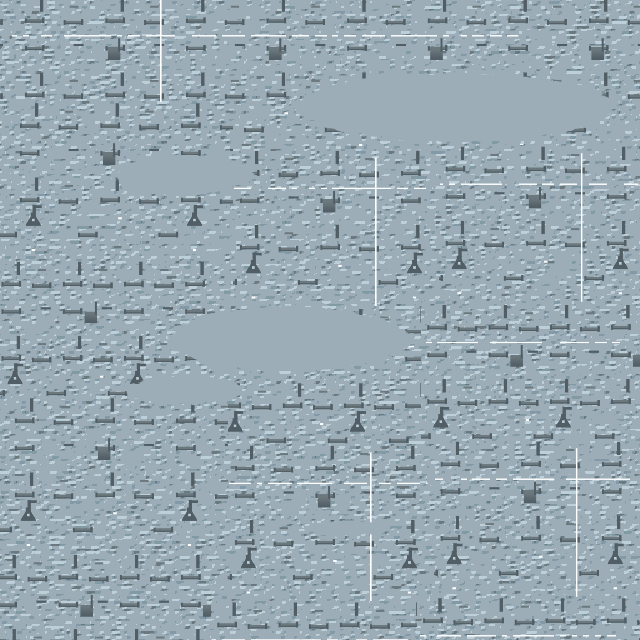
Give the GLSL for this texture, as a WebGL 2 fragment shader.

```glsl
#version 300 es
precision highp float;
// Weathered slate wall: embossed grain, offset panels of fittings, smooth oval patches.
uniform vec2 u_resolution;
out vec4 fragColor;

const float UNITS = 768.0;        // layout units across the canvas, y down
const float GRAIN_CELLS = 512.0;  // grain cells across the canvas
const vec2 GRAIN_STRETCH = vec2(0.22, 0.5);
const float LIGHT_CUT = 0.25;
const float MID_CUT = -0.24;
const float GREY_CUT = -0.38;
const vec3 SLATE = vec3(0.61, 0.68, 0.72);
const vec3 MID = vec3(0.51, 0.60, 0.65);
const vec3 PALE = vec3(0.74, 0.81, 0.85);
const vec3 GREY = vec3(0.42, 0.47, 0.49);
const vec3 DARK = vec3(0.32, 0.37, 0.40);
const vec3 WHITE = vec3(1.0);

// Panel anchors: a row anchor plus a column shift
const vec2 ROWS[5] = vec2[5](vec2(46, 136), vec2(40, 262), vec2(18, 452), vec2(34, 616), vec2(13, 804));
const vec2 COLS[3] = vec2[3](vec2(0), vec2(264, 57), vec2(511, 52));
const float PANEL_TOP = -140.0;
const float PANEL_LEFT = -24.0;
const float WIDE_STEP = 96.7;
const float NARROW_STEP = 73.5;

// Oval patches: centre, radii
const vec4 OVALS[5] = vec4[5](vec4(547, 129, 192, 41), vec4(218, 210, 82, 24),
    vec4(347, 407, 145, 39), vec4(221, 468, 70, 17), vec4(418, 634, 50, 9));

float hash(vec2 p) {
    return fract(sin(dot(p, vec2(127.1, 311.7))) * 43758.5453);
}

float valueNoise(vec2 p) {
    vec2 i = floor(p), f = fract(p);
    f = f * f * (3.0 - 2.0 * f);
    return mix(mix(hash(i), hash(i + vec2(1, 0)), f.x),
               mix(hash(i + vec2(0, 1)), hash(i + vec2(1, 1)), f.x), f.y);
}

// Soft box coverage
float box(vec2 p, vec2 centre, vec2 halfSize) {
    vec2 d = abs(p - centre) - halfSize;
    return 1.0 - smoothstep(-0.6, 0.6, max(d.x, d.y));
}

// Box repeated along x
float boxes(vec2 p, vec2 centre, vec2 halfSize, float period) {
    p.x = mod(p.x - centre.x + 0.5 * period, period) - 0.5 * period;
    return box(p, vec2(0, centre.y), halfSize);
}

// Flat bar with a dark lower edge and knobbed ends
void rail(inout vec3 col, vec2 p, vec2 centre, float period) {
    col = mix(col, GREY, boxes(p, centre, vec2(11, 2), period));
    float trim = boxes(p, centre + vec2(0, 1.5), vec2(10, 0.7), period);
    trim = max(trim, boxes(p, centre + vec2(10, -0.5), vec2(1.4, 3.5), period));
    trim = max(trim, boxes(p, centre + vec2(-11, 0), vec2(1.2, 2.8), period));
    col = mix(col, DARK, trim);
}

vec3 grain(vec2 cell) {
    vec2 q = cell * GRAIN_STRETCH;
    float slope = valueNoise(q) - valueNoise(q + vec2(0.2, -0.55));
    vec3 col = slope > LIGHT_CUT ? PALE : SLATE;
    col = slope < MID_CUT ? MID : col;
    return slope < GREY_CUT ? GREY : col;
}

void fittings(inout vec3 col, vec2 p, float span, bool hasTowers) {
    float pair = 2.0 * span;
    // Rails and uprights
    for (int i = 0; i < 2; i++) {
        float y = i == 0 ? -22.0 : -111.0;
        rail(col, p, vec2(-4, y), span);
        rail(col, p, vec2(0.44 * span, y + 2.0), span);
        col = mix(col, DARK, boxes(p, vec2(4, y - 19.0), vec2(2, 8), span));
        col = mix(col, GREY, boxes(p, vec2(0.44 * span, y - 17.0), vec2(5, 1.2), span));
    }
    rail(col, p, vec2(0.68 * span, 20), span);
    rail(col, p, vec2(-4, -78), span);
    col = mix(col, DARK, boxes(p, vec2(0.5 * span, -82), vec2(6, 1.3), span));
    // Square blocks
    col = mix(col, mix(GREY, DARK, smoothstep(-78.0, -64.0, p.y)),
              boxes(p, vec2(91, -71), vec2(7.5, 7), pair));
    col = mix(col, DARK, boxes(p, vec2(97, -82), vec2(1.2, 8), pair));
    // Towers on flared feet
    if (hasTowers) {
        float flare = 3.0 + 6.0 * smoothstep(-4.0, 9.0, p.y);
        col = mix(col, DARK, boxes(p, vec2(0, 1), vec2(flare, 8), pair));
        col = mix(col, DARK, boxes(p, vec2(1, -11), vec2(2, 5), pair));
        col = mix(col, DARK, boxes(p, vec2(5, -14), vec2(5, 1.6), pair));
        col = mix(col, PALE, boxes(p, vec2(0, 2), vec2(1.5), pair));
    }
    // Bright chips
    col = mix(col, WHITE, boxes(p, vec2(0, 38), vec2(2, 1.2), pair));
    col = mix(col, WHITE, boxes(p, vec2(104, 0), vec2(2, 1.2), pair));
}

void main() {
    vec2 uv = gl_FragCoord.xy / u_resolution;
    vec2 p = vec2(uv.x, 1.0 - uv.y) * UNITS;
    vec2 cell = floor(uv * GRAIN_CELLS);
    vec3 col = grain(cell);

    // Later panels cover earlier ones
    int row = 0, column = 0;
    for (int r = 1; r < 5; r++) for (int c = 0; c < 3; c++) {
        vec2 q = p - ROWS[r] - COLS[c];
        if (q.y > PANEL_TOP && (c == 0 || q.x > PANEL_LEFT) && (c == 2 || p.x < ROWS[r].x + COLS[c + 1].x + PANEL_LEFT)) { row = r; column = c; }
    }
    vec2 local = p - ROWS[row] - COLS[column];
    bool narrow = row == 2 || row == 4;
    fittings(col, local, narrow ? NARROW_STEP : WIDE_STEP, row > 0);

    // White seams: dashed across, solid down
    float dash = step(0.3, hash(vec2(floor(p.x / 7.0), float(row))));
    float seam = (row == 0 || column > 0) ? dash * box(local, vec2(row == 0 ? 264 : 96, -93), vec2(row == 0 ? 312 : 119, 0.8)) : 0.0;
    if (row == 0) seam = max(seam, box(local, vec2(147, -75), vec2(0.9, 65)));
    else if (!narrow && column > 0) seam = max(seam, box(local, vec2(147, -41), vec2(0.9, 89)));
    col = mix(col, WHITE, seam);

    // Smooth ovals with a ragged rim
    float ragged = 4.0 * (valueNoise(cell * vec2(0.2, 0.4)) - 0.5);
    for (int i = 0; i < 5; i++) {
        vec4 o = OVALS[i];
        float d = (length((p - o.xy) / o.zw) - 1.0) * o.w + ragged;
        col = mix(col, SLATE, 1.0 - smoothstep(-0.6, 0.6, d));
    }
    fragColor = vec4(col, 1.0);
}
```
